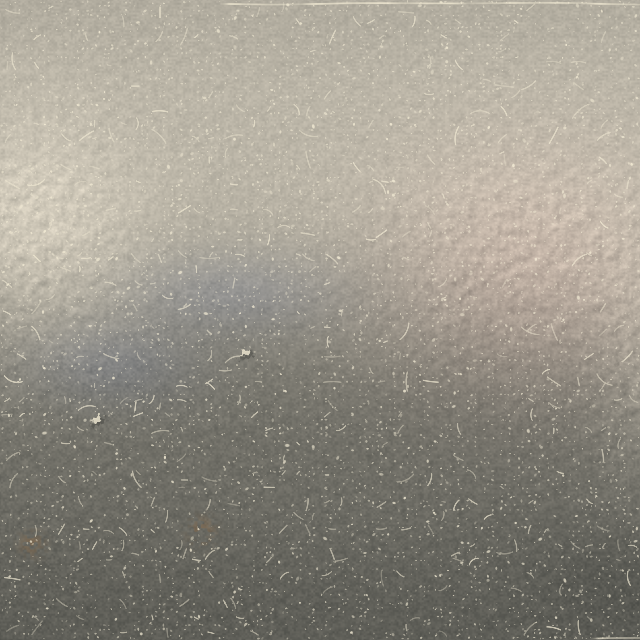
A three.js fragment shader for this texture:

```glsl
varying vec2 vUv;

const vec3 SHADOW = vec3(0.36, 0.36, 0.335);
const vec3 SHEEN = vec3(0.86, 0.83, 0.765);
const vec3 CREAM = vec3(0.96, 0.93, 0.84);
const vec3 RUST = vec3(0.52, 0.41, 0.29);
const vec3 PINK_TINT = vec3(0.025, -0.012, -0.008);
const vec3 BLUE_TINT = vec3(-0.025, -0.012, 0.025);

float hash(vec2 p) {
  return fract(sin(dot(p, vec2(127.1, 311.7))) * 43758.5453);
}

float noise(vec2 p) {
  vec2 i = floor(p);
  vec2 f = fract(p);
  f = f * f * (3.0 - 2.0 * f);
  float low = mix(hash(i), hash(i + vec2(1.0, 0.0)), f.x);
  float high = mix(hash(i + vec2(0.0, 1.0)), hash(i + 1.0), f.x);
  return mix(low, high, f.y);
}

float fbm(vec2 p) {
  float sum = 0.0;
  float weight = 0.5;
  for (int i = 0; i < 4; i++) {
    sum += weight * noise(p);
    p = p * 2.03 + 17.3;
    weight *= 0.5;
  }
  return sum;
}

vec2 rotate(vec2 p, float angle) {
  float c = cos(angle);
  float s = sin(angle);
  return vec2(c * p.x - s * p.y, s * p.x + c * p.y);
}

// Soft elliptical patch, 1 at its centre
float glow(vec2 uv, vec2 centre, vec2 radius) {
  vec2 d = (uv - centre) / radius;
  return exp(-dot(d, d));
}

// Scattered dust, at most one oval speck per cell
float specks(vec2 uv, float cells, float density, float radius, float seed) {
  vec2 p = uv * cells + seed;
  vec2 id = floor(p);
  vec2 centre = 0.3 + 0.4 * vec2(hash(id + seed), hash(id + seed + 5.1));
  vec2 d = rotate(fract(p) - centre, 6.283 * hash(id + 9.7));
  d.x /= 1.0 + 0.7 * hash(id + 2.3);
  float size = radius * mix(0.6, 1.3, hash(id + 4.9));
  float shape = 1.0 - smoothstep(size * 0.35, size, length(d));
  float present = step(hash(id + seed + 13.7), density);
  return shape * present * mix(0.35, 1.0, hash(id + 7.1));
}

// Short bent hairs, at most one per cell
float hairs(vec2 uv, float cells, float density, float width, float seed) {
  vec2 p = uv * cells + seed;
  vec2 id = floor(p);
  vec2 d = rotate(fract(p) - 0.5, 6.283 * hash(id + 3.3));
  float reach = mix(0.1, 0.4, hash(id + 6.1));
  d.y += (hash(id + 8.7) - 0.5) * 1.6 * d.x * d.x;
  d.x = max(abs(d.x) - reach, 0.0);
  float line = 1.0 - smoothstep(width * 0.3, width, length(d));
  return line * step(hash(id + seed), density) * mix(0.3, 0.8, hash(id + 1.9));
}

// Ragged chip with a bright flake and a dark rim
vec3 addChip(vec3 color, vec2 uv, vec2 centre, float size) {
  vec2 d = rotate(uv - centre, -0.5) / size;
  d += 0.7 * (vec2(noise(uv * 260.0), noise(uv * 260.0 + 31.0)) - 0.5);
  float rim = 1.0 - smoothstep(0.7, 1.1, length((d + vec2(0.0, 0.2)) * vec2(0.8, 1.7)));
  float flake = 1.0 - smoothstep(0.5, 0.8, length((d - vec2(0.0, 0.2)) * vec2(0.8, 2.2)));
  color = mix(color, SHADOW * 0.8, rim * 0.55);
  return mix(color, CREAM, flake * 0.8);
}

// Wavering horizontal scratch between two ends
float edgeScratch(vec2 uv, float height, float from, float to) {
  float y = height + 0.004 * (noise(vec2(uv.x * 7.0, height)) - 0.5);
  float line = 1.0 - smoothstep(0.0006, 0.0022, abs(uv.y - y));
  float span = smoothstep(from, from + 0.02, uv.x) * (1.0 - smoothstep(to - 0.02, to, uv.x));
  return line * span * mix(0.3, 1.0, noise(uv.xx * 30.0));
}

void main() {
  vec2 uv = vUv;
  float leftGlow = glow(uv, vec2(0.06, 0.62), vec2(0.15, 0.18));
  float rightGlow = glow(uv, vec2(0.82, 0.58), vec2(0.22, 0.19));
  float edgeGlow = glow(uv, vec2(1.02, 0.43), vec2(0.09, 0.2));

  // Broad light falling off towards the bottom
  float y = uv.y + 0.05 * (fbm(uv * 4.0) - 0.47);
  float tone = 0.02 + 0.14 * smoothstep(0.0, 0.3, y) + 0.58 * smoothstep(0.25, 0.74, y);
  tone -= 0.07 * smoothstep(0.85, 1.0, y);
  tone += 0.24 * leftGlow + 0.13 * rightGlow + 0.16 * edgeGlow;
  tone -= 0.08 * glow(uv, vec2(0.45, 0.46), vec2(0.2, 0.15));
  tone -= 0.08 * glow(uv, vec2(0.97, 0.1), vec2(0.13, 0.09));

  // Embossed bumps, strongest in the glows, and fine grain
  vec2 bump = uv * 75.0;
  float relief = fbm(bump) - fbm(bump + vec2(0.35, -0.45));
  tone += relief * (0.1 + 0.3 * min(leftGlow + rightGlow + edgeGlow, 1.0));
  tone += 0.13 * (noise(uv * 330.0) - 0.5) + 0.06 * (noise(uv * 160.0) - 0.5);
  vec3 color = mix(SHADOW, SHEEN, tone);

  // Faint colour casts and rust stains
  color += PINK_TINT * rightGlow;
  color += BLUE_TINT * glow(uv, vec2(0.36, 0.54), vec2(0.15, 0.06));
  color += BLUE_TINT * glow(uv, vec2(0.18, 0.43), vec2(0.12, 0.06));
  float stain = glow(uv, vec2(0.315, 0.17), vec2(0.02)) + glow(uv, vec2(0.05, 0.15), vec2(0.018));
  color = mix(color, RUST, stain * smoothstep(0.35, 0.7, noise(uv * 180.0)) * 0.6);

  // Dust, hairs, chips and edge scratches
  float dust = specks(uv, 150.0, 0.2, 0.26, 3.0) * 0.7;
  dust = max(dust, specks(uv, 95.0, 0.13, 0.2, 21.0) * 0.9);
  dust = max(dust, specks(uv, 48.0, 0.09, 0.13, 47.0));
  dust = max(dust, hairs(uv, 26.0, 0.2, 0.045, 11.0));
  dust = max(dust, hairs(uv, 44.0, 0.12, 0.07, 63.0));
  color = mix(color, CREAM, dust * 0.85);
  color = addChip(color, uv, vec2(0.385, 0.447), 0.012);
  color = addChip(color, uv, vec2(0.152, 0.343), 0.012);
  float scratch = edgeScratch(uv, 0.994, 0.34, 1.02) + edgeScratch(uv, 0.003, 0.92, 1.02);
  color = mix(color, CREAM, min(scratch, 1.0) * 0.8);

  gl_FragColor = vec4(clamp(color, 0.0, 1.0), 1.0);
}
```
